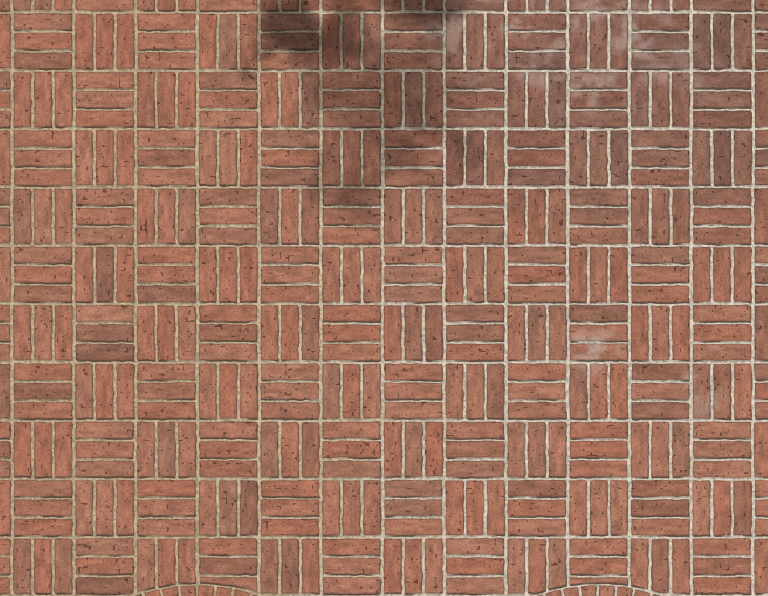
Reproduce this texture procedurally as a Shadertoy shader.

```glsl
// Weathered basket-weave brick wall: three-brick blocks turned alternately, pale mortar, two low arches.

const vec2 BLOCKS = vec2(12.44, 10.22);     // blocks across and down
const vec2 ORIGIN = vec2(0.0156, 0.0015);   // first block corner on the canvas
const vec2 JOINT = vec2(0.027, 0.033);      // half joint: between bricks, between blocks
const float ARCH_RADIUS = 2.89;
const float ARCH_RISE = 0.19;

const vec3 BRICK_RED = vec3(0.66, 0.43, 0.345);
const vec3 BRICK_BROWN = vec3(0.54, 0.385, 0.325);
const vec3 BRICK_PALE = vec3(0.67, 0.485, 0.40);
const vec3 MORTAR_SAND = vec3(0.74, 0.66, 0.54);
const vec3 MORTAR_LIME = vec3(0.82, 0.78, 0.71);
const vec3 SHADOW = vec3(0.29, 0.22, 0.19);
const vec3 BLEACH = vec3(0.76, 0.68, 0.64);

float hash(vec2 p) {
    vec3 q = fract(p.xyx * vec3(0.1031, 0.1030, 0.0973));
    q += dot(q, q.yzx + 33.33);
    return fract((q.x + q.y) * q.z);
}

float noise(vec2 p) {
    vec2 i = floor(p), f = fract(p);
    f = f * f * (3.0 - 2.0 * f);
    return mix(mix(hash(i), hash(i + vec2(1, 0)), f.x),
               mix(hash(i + vec2(0, 1)), hash(i + vec2(1, 1)), f.x), f.y);
}

float fbm(vec2 p) {
    float sum = 0.0, weight = 0.5;
    for (int i = 0; i < 4; i++) {
        sum += weight * noise(p);
        p = p * 2.03 + 17.7;
        weight *= 0.5;
    }
    return sum / 0.9375;
}

// Soft patch with a ragged rim
float patchMask(vec2 p, vec2 centre, vec2 size, float ragged) {
    return 1.0 - smoothstep(0.3, 1.2, length((p - centre) / size) + ragged);
}

float boxDistance(vec2 p, vec2 halfSize, float corner) {
    vec2 q = abs(p) - halfSize + corner;
    return length(max(q, 0.0)) + min(max(q.x, q.y), 0.0) - corner;
}

// x: depth inside a brick (negative in mortar), yz: brick identity, w: 1 if upright
vec4 weave(vec2 p) {
    vec2 block = floor(p), f = fract(p);
    bool upright = mod(block.x + block.y, 2.0) < 0.5;
    vec2 q = upright ? f : f.yx;
    float slot = min(floor(q.x * 3.0), 2.0);
    vec2 id = block * 3.0 + slot * vec2(41.0, 23.0) + 150.0;
    vec2 jitter = (vec2(hash(id + 3.1), hash(id + 8.7)) - 0.5) * 0.008;
    vec2 local = q - vec2((slot + 0.5) / 3.0, 0.5) + jitter;
    float depth = -boxDistance(local, vec2(1.0 / 6.0, 0.5) - JOINT, 0.015);
    return vec4(depth, id, upright ? 1.0 : 0.0);
}

// Low arches of radial bricks cut into the foot of the weave
vec4 wall(vec2 p) {
    vec4 brick = weave(p);
    for (int i = 0; i < 2; i++) {
        vec2 centre = vec2(3.0 + 6.49 * float(i), ARCH_RISE - ARCH_RADIUS);
        vec2 v = p - centre;
        float rim = length(v) - ARCH_RADIUS;
        if (rim > 0.0) {
            brick.x = min(brick.x, rim - 0.025);
        } else {
            float along = atan(v.x, v.y) * ARCH_RADIUS / 0.3;
            float side = (0.5 - abs(fract(along) - 0.5)) * 0.3 - 0.025;
            brick = vec4(min(side, -rim - 0.025), floor(along) + 60.0, 300.0 + float(i), 1.0);
        }
    }
    return brick;
}

vec3 brickColour(vec2 p, vec4 brick) {
    float tone = hash(brick.yz), age = hash(brick.zy + 5.3);
    vec3 colour = mix(BRICK_RED, BRICK_BROWN, smoothstep(0.55, 1.0, tone) * 0.75);
    colour = mix(colour, BRICK_PALE, age * 0.6);
    // Streaks along the length, fine grain and pits
    vec2 grainScale = brick.w > 0.5 ? vec2(14.0, 5.0) : vec2(5.0, 14.0);
    colour *= 0.82 + 0.36 * fbm(p * grainScale + brick.yz);
    colour *= 0.93 + 0.14 * noise(p * 44.0);
    colour *= 1.0 - 0.35 * smoothstep(0.83, 0.95, noise(p * 23.0 + 7.0));
    return colour;
}

void mainImage(out vec4 fragColor, in vec2 fragCoord) {
    vec2 p = (fragCoord / iResolution.xy - ORIGIN) * BLOCKS;
    float soft = 0.7 * BLOCKS.y / iResolution.y;

    // Rough brick edges
    vec2 rough = vec2(noise(p * 9.0 + 31.0), noise(p * 9.0 + 67.0)) - 0.5;
    vec2 warped = p + rough * 0.018;
    vec4 brick = wall(warped);
    float cover = smoothstep(-soft, soft, brick.x);

    // Weathering: soot at the top, brown upper right, lime bloom
    float cloud = fbm(p * 1.6 + 4.0), ragged = (cloud - 0.5) * 1.6;
    float soot = max(patchMask(p, vec2(4.8, 9.6), vec2(1.1, 0.8), ragged),
                     patchMask(p, vec2(6.5, 10.2), vec2(0.7, 0.5), ragged));
    soot = max(soot, 0.6 * patchMask(p, vec2(5.9, 8.2), vec2(1.5, 1.6), ragged));
    float damp = smoothstep(3.5, 9.0, p.x) * smoothstep(3.5, 9.0, p.y + ragged);
    float bloom = patchMask(p, vec2(9.2, 9.5), vec2(2.6, 1.3), ragged) * 0.7;
    bloom = max(bloom, patchMask(p, vec2(11.2, 3.7), vec2(0.45, 0.6), ragged));
    bloom = max(bloom, patchMask(p, vec2(9.5, 4.2), vec2(0.7, 0.4), ragged));
    bloom *= smoothstep(0.4, 0.72, fbm(p * 3.5 + 13.0));

    vec3 clay = brickColour(p, brick);
    clay = mix(clay, clay * vec3(0.83, 0.87, 0.91), damp);
    clay = mix(clay, BLEACH, bloom * 0.75);
    clay *= mix(0.82, 1.0, smoothstep(0.0, 0.03, brick.x));

    // Mortar turns from sand to lime toward the right, shaded below each brick
    vec3 mortar = mix(MORTAR_SAND, MORTAR_LIME, smoothstep(2.0, 9.0, p.x + ragged * 2.0));
    mortar *= 0.82 + 0.3 * noise(p * 27.0);
    float above = smoothstep(-soft, soft, wall(warped + vec2(-0.008, 0.026)).x);
    float gap = smoothstep(0.25, 0.65, noise(p * vec2(3.0, 5.0) + 19.0));
    mortar = mix(mortar, SHADOW, above * (0.25 + 0.6 * gap));

    vec3 colour = mix(mortar, clay, cover);
    colour *= 1.0 - 0.42 * soot;
    fragColor = vec4(clamp(colour, 0.0, 1.0), 1.0);
}
```
